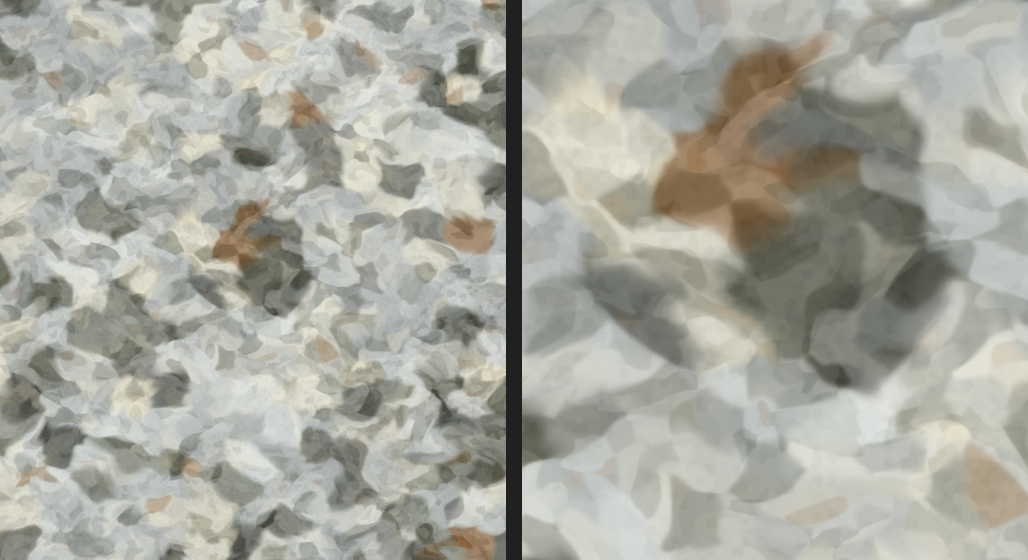
Left: the whole. Right: its middle third, enlarged.
This texture is drawn by a Shadertoy shader. Its source:

```glsl
// Soft-focus speckled granite: pale feldspar and grey quartz with clustered
// dark mica and a few rusty grains. Three sizes of smoothly blended cellular
// noise are summed, bent by layered sines so that grain outlines are uneven.

const vec3 QUARTZ = vec3(0.65, 0.67, 0.67);
const vec3 FELDSPAR = vec3(0.86, 0.875, 0.86);
const vec3 CREAM = vec3(0.89, 0.87, 0.78);
const vec3 MICA = vec3(0.22, 0.23, 0.20);
const vec3 HORNBLENDE = vec3(0.48, 0.49, 0.43);
const vec3 RUST = vec3(0.50, 0.33, 0.17);

const vec3 LAYER_DENSITY = vec3(17.0, 34.0, 78.0);  // grains per canvas height
const vec3 LAYER_WEIGHT = vec3(0.56, 0.31, 0.13);
const vec2 GRAIN_STRETCH = vec2(0.88, 1.08);        // slightly wide grains
const float EDGE_SHARPNESS = 15.0;
const float DARK_SHARE = 0.27;
const float CLUSTERING = 0.24;
const float RUST_SHARE = 0.07;                      // part of the dark grains
const float CONTRAST = 1.06;
const vec3 MID_TONE = vec3(0.65, 0.665, 0.64);
const float SPECKLE = 0.022;

vec3 hash3(vec2 p) {
    vec3 q = fract(vec3(p.xyx) * vec3(0.1031, 0.1030, 0.0973));
    q += dot(q, q.yxz + 33.33);
    return fract((q.xxy + q.yzz) * q.zyx);
}

// Broad field from -1 to 1: where dark minerals gather
float clusterField(vec2 p) {
    float a = sin(8.3 * p.x + 2.1 * sin(5.7 * p.y + 1.0) + 0.6);
    float b = sin(10.9 * p.y - 1.8 * sin(7.1 * p.x) + 2.4);
    float c = sin(19.0 * p.x + 14.0 * p.y + 1.5 * a);
    return 0.4 * a + 0.4 * b + 0.2 * c;
}

// Uneven bending of the plane
vec2 warp(vec2 p) {
    p += 0.009 * sin(31.0 * p.yx + vec2(0.4, 2.2) + 1.5 * sin(23.0 * p));
    p += 0.004 * sin(83.0 * p.yx + vec2(1.7, 0.3) + 1.6 * sin(61.0 * p));
    return p + 0.0018 * sin(190.0 * p.yx + 2.0 * sin(143.0 * p));
}

// Colour of one grain from its random numbers
vec3 mineral(vec3 rnd, float darkShare) {
    vec3 bright = mix(FELDSPAR, CREAM, smoothstep(0.35, 0.85, rnd.z));
    vec3 pale = mix(QUARTZ, bright, smoothstep(0.0, 0.9, rnd.y));
    vec3 dark = mix(MICA, HORNBLENDE, rnd.y);
    dark = mix(dark, RUST, step(1.0 - RUST_SHARE, rnd.z));
    return rnd.x < darkShare ? dark : pale;
}

// Cellular mosaic whose neighbouring grains melt into each other
vec3 grains(vec2 p, float density, float seed) {
    vec2 q = p * density;
    vec2 base = floor(q);
    vec3 total = vec3(0.0);
    float weightSum = 0.0;
    for (int y = -1; y <= 1; y++) {
        for (int x = -1; x <= 1; x++) {
            vec2 cell = base + vec2(x, y);
            vec2 centre = cell + 0.1 + 0.8 * hash3(cell + seed).xy;
            vec2 d = q - centre;
            float w = exp(-EDGE_SHARPNESS * dot(d, d));
            float share = DARK_SHARE + CLUSTERING * clusterField(centre / density);
            total += w * mineral(hash3(cell + seed + 57.0), share);
            weightSum += w;
        }
    }
    return total / weightSum;
}

void mainImage(out vec4 fragColor, in vec2 fragCoord) {
    vec2 uv = fragCoord / iResolution.y;
    vec2 p = warp(uv * GRAIN_STRETCH);

    // Coarse, medium and fine grains
    vec3 col = vec3(0.0);
    for (int i = 0; i < 3; i++) {
        col += LAYER_WEIGHT[i] * grains(p, LAYER_DENSITY[i], 113.0 * float(i + 1));
    }
    col = MID_TONE + CONTRAST * (col - MID_TONE);

    // Faint surface speckle
    vec3 speck = grains(uv, 190.0, 71.0);
    col += SPECKLE * (speck.g - MID_TONE.g) * 2.0;

    fragColor = vec4(clamp(col, 0.0, 1.0), 1.0);
}
```
